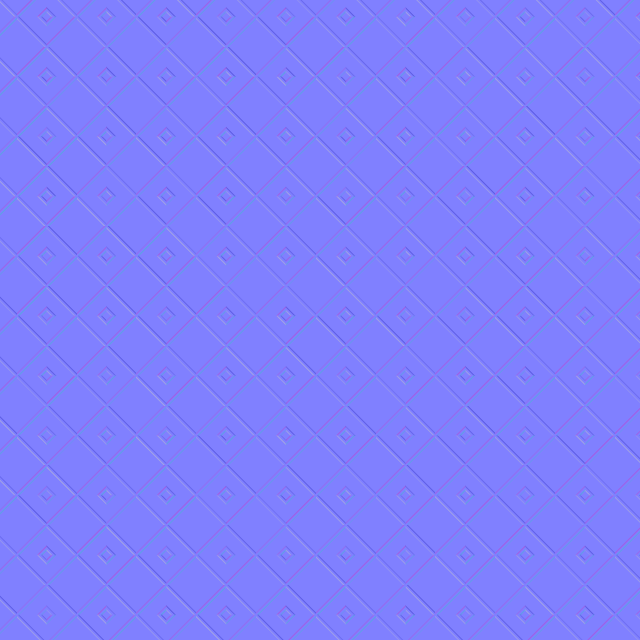
Give the GLSL for this texture map, as a Shadertoy shader.

```glsl
// Tangent-space normal map of a diamond lattice: engraved grooves divide framed
// diamonds, each holding a small engraved ring, from plain ones. Groove walls are
// level sets of the Manhattan distance in a repeating cell, unevenly worn per edge.

float hash(vec2 p) {
    return fract(sin(dot(p, vec2(12.9898, 78.233))) * 43758.5453);
}

// Coverage of a thin sloped wall at signed distance d, softened by one pixel.
float wall(float d, float pixel) {
    return 1.0 - smoothstep(0.013 - 0.7 * pixel, 0.013 + 0.7 * pixel, abs(d));
}

// Facing walls of a groove, worn by edge: x leans outward, y leans inward.
vec2 groove(float r, float innerRadius, float outerRadius, vec2 edge, float pixel) {
    vec2 wear = 0.55 + 0.9 * vec2(hash(edge), hash(edge + 37.0));
    return wear * vec2(wall(r - innerRadius, pixel), wall(r - outerRadius, pixel));
}

void mainImage(out vec4 fragColor, in vec2 fragCoord) {
    const float repeats = 10.7;
    vec2 uv = fragCoord / iResolution.xy;
    float pixel = repeats / iResolution.y;

    // Cell coordinates, zero at the centre of each framed diamond
    vec2 grid = (uv - vec2(0.3533, 0.6)) * repeats + 0.5;
    vec2 p = fract(grid) - 0.5;
    float r = abs(p.x) + abs(p.y);

    // Each cell quadrant holds one edge of the lattice and one of the ring
    vec2 edge = 2.0 * floor(grid) + step(0.0, p);
    vec2 walls = groove(r, 0.469, 0.531, edge, pixel)
               + groove(r, 0.083, 0.149, edge + 71.0, pixel);

    // Walls lean along the diagonals, blending at the diamond corners
    vec2 outward = clamp(p / pixel, -1.0, 1.0);
    vec2 tilt = 0.09 * (walls.x - walls.y) * outward;
    float flatness = 1.0 - 0.07 * min(walls.x + walls.y, 1.5);

    fragColor = vec4(0.5 + tilt, flatness, 1.0);
}
```
